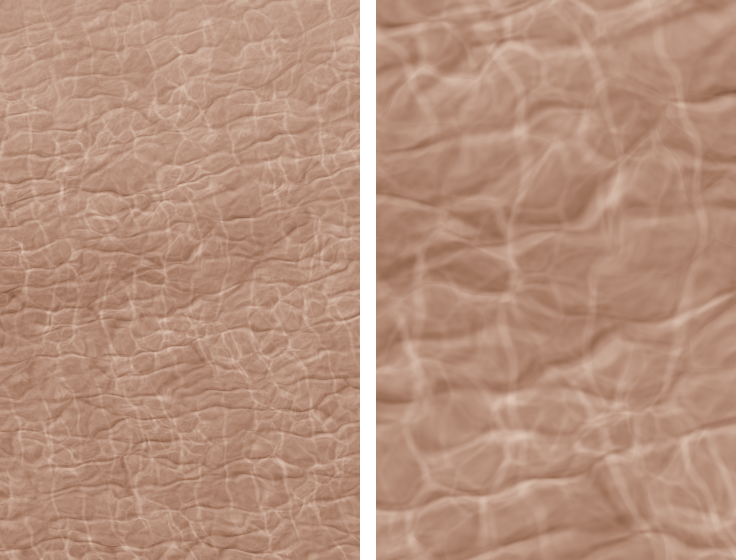
Left, the full canvas; right, a detail of the centre.
This texture is drawn by a WebGL 1 fragment shader. Its source:

```glsl
precision highp float;
uniform vec2 u_resolution;

vec2 hash2(vec2 p) {
  return fract(sin(vec2(dot(p, vec2(127.1, 311.7)), dot(p, vec2(269.5, 183.3)))) * 43758.545);
}

// Cellular noise: x = nearest distance, y = gap to the second, z = cell id
vec3 cells(vec2 p, float jitter) {
  vec2 base = floor(p);
  float first = 9.0, second = 9.0, id = 0.0;
  for (int j = -1; j <= 1; j++) {
    for (int i = -1; i <= 1; i++) {
      vec2 cell = base + vec2(float(i), float(j));
      vec2 h = hash2(cell);
      float d = length(cell + 0.5 + jitter * (h - 0.5) - p);
      if (d < first) {
        second = first;
        first = d;
        id = h.x;
      } else {
        second = min(second, d);
      }
    }
  }
  return vec3(first, second - first, id);
}

// Bends the plane so columns lean and rows climb, with a slight wobble
vec2 skinSpace(vec2 p) {
  vec2 q = vec2(p.x + 0.26 * p.y - 0.12 * p.y * p.y, p.y - (0.04 + 0.2 * p.y) * p.x);
  q += 0.006 * sin(p.yx * vec2(31.0, 27.0) + 2.0 * sin(p * vec2(17.0, 23.0)));
  return q + 0.0022 * sin(p.yx * vec2(118.0, 97.0) + 2.0 * sin(p * vec2(71.0, 83.0)));
}

// Raised plates, long folds and small crinkles
float relief(vec2 q) {
  float plates = smoothstep(0.0, 0.4, cells(q * vec2(22.0, 29.0), 0.75).y);
  float folds = smoothstep(0.0, 0.3, cells(q * vec2(7.0, 25.0) + 4.3, 0.9).y);
  float crinkles = cells(q * vec2(52.0, 75.0) + 9.1, 1.0).x;
  return 0.45 * plates + 0.65 * folds + 0.55 * crinkles;
}

vec3 skinColor(float t) {
  vec3 c = mix(vec3(0.50, 0.34, 0.25), vec3(0.63, 0.46, 0.37), smoothstep(-0.2, 0.25, t));
  c = mix(c, vec3(0.72, 0.57, 0.49), clamp((t - 0.2) / 0.38, 0.0, 1.0));
  c = mix(c, vec3(0.80, 0.68, 0.61), clamp((t - 0.58) / 0.36, 0.0, 1.0));
  return mix(c, vec3(0.90, 0.81, 0.75), clamp((t - 0.94) / 0.5, 0.0, 1.0));
}

void main() {
  vec2 p = gl_FragCoord.xy / u_resolution.y;
  vec2 q = skinSpace(p);
  float focus = 1.0 - 0.4 * smoothstep(0.65, 1.0, p.y);

  // Broad light, with a shaded fold rising from the left
  float tone = 0.40 + 0.27 * p.y;
  float fold = (p.y - 0.46 - 0.25 * p.x) / 0.075;
  tone -= 0.24 * exp(-fold * fold) * (1.0 - 1.1 * p.x);
  tone += 0.04 * sin(p.x * 9.0 + 2.0 * sin(p.y * 7.0)) * sin(p.y * 13.0 - p.x * 5.0);

  // Pale dry lines, broken up by patches
  float patches = smoothstep(0.8, 0.15, cells(q * vec2(9.0, 11.0), 1.0).x);
  vec3 plate = cells(q * vec2(22.0, 29.0), 0.75);
  float dryLine = 1.0 - smoothstep(0.02, 0.2, plate.y);
  float columnGap = abs(fract(q.x * 19.0 + 0.3 * sin(q.y * 21.0)) - 0.5);
  float column = (1.0 - smoothstep(0.02, 0.09, columnGap)) * smoothstep(0.75, 0.25, cells(q * vec2(19.0, 9.0), 1.0).x);
  float fineLine = 1.0 - smoothstep(0.02, 0.24, cells(q * mat2(38.0, 14.0, -20.0, 46.0), 1.0).y);
  tone += focus * (0.30 * dryLine * patches + 0.22 * column + 0.14 * fineLine * patches);

  // Thin dark creases along the rows
  float crease = 1.0 - smoothstep(0.0, 0.1, cells(q * vec2(7.0, 25.0) + 4.3, 0.9).y);
  tone -= 0.22 * focus * crease * smoothstep(0.2, 0.7, cells(q * vec2(8.0, 14.0) + 2.7, 1.0).x);

  // Slanted light over the relief
  float slope = relief(q) - relief(q + vec2(-0.0012, 0.0026));
  tone += 0.62 * focus * clamp(slope, -0.45, 0.5);

  // Plate tint, pale flakes and fine grain
  tone += 0.12 * (plate.z - 0.5);
  vec3 flake = cells(q * vec2(15.0, 32.0) + 6.4, 1.0);
  tone += 0.28 * smoothstep(0.4, 0.1, flake.x + 0.15 * fineLine) * step(0.88, flake.z);
  tone += 0.12 * (cells(q * vec2(150.0, 190.0), 1.0).x - 0.45);

  gl_FragColor = vec4(skinColor(tone - 0.01), 1.0);
}
```
